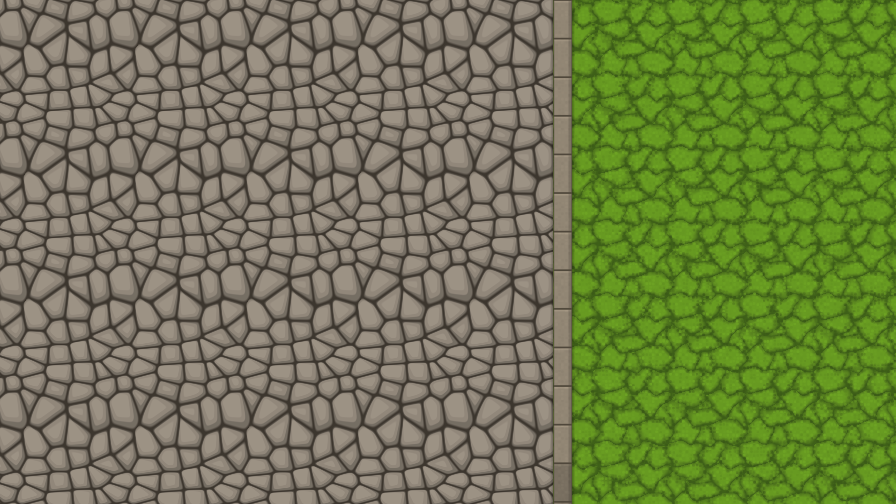
Give the GLSL for this texture, as a WebGL 1 fragment shader.

```glsl
precision highp float;
// Top-down ground: grey cobbles on the left, a narrow kerb of blocks, mossy grass on the right.
// Cobbles and grass clumps are tiling weighted cellular noise; the distance to the
// rounded cell border drives the gaps, facets and soft shading.
uniform vec2 u_resolution;

#define KERB_LEFT 1.098
#define KERB_RIGHT 1.135
#define KERB_BLOCK 0.0766
#define STONE_TILE vec2(0.2211, 0.2523)
#define STONE_CELLS vec2(5.0, 6.0)
#define STONE_SEAM 0.790
#define SEAM_SQUEEZE 0.35
#define GRASS_TILE vec2(0.1462, 0.1462)
#define GRASS_CELLS vec2(3.0, 4.0)
#define GRASS_SEAM 0.773
#define SIZE_VARIATION 0.22
#define SPECKLE_SCALE 150.0

const float TAU = 6.28318;

vec3 hash3(vec2 cell) {
  vec3 q = fract(vec3(cell.xyx) * vec3(0.1031, 0.1030, 0.0973));
  q += dot(q, q.yxz + 33.33);
  return fract((q.xxy + q.yzz) * q.zyx);
}

// Site offset from its cell corner in xy, site weight in z; wraps at the tile size.
vec3 site(vec2 cell, vec2 period, float seed) {
  vec3 h = hash3(floor(mod(cell + 0.5, period)) + seed);
  return vec3(0.08 + 0.84 * h.xy, SIZE_VARIATION * h.z);
}

// Returns vector from the owning site (xy), rounded border distance (z), cell random (w).
vec4 cells(vec2 p, vec2 period, float seed, float sharpness) {
  vec2 base = floor(p);
  vec2 nearest = vec2(0.0);
  float nearestPower = 100.0;
  float id = 0.0;
  for (int j = -2; j <= 2; j++) {
    for (int i = -2; i <= 2; i++) {
      vec2 cell = base + vec2(float(i), float(j));
      vec3 s = site(cell, period, seed);
      vec2 toSite = cell + s.xy - p;
      float power = dot(toSite, toSite) - s.z;
      if (power < nearestPower) {
        nearestPower = power;
        nearest = toSite;
        id = fract(s.x * 7.3 + s.y * 3.1);
      }
    }
  }
  // Soft minimum over all bisectors rounds the corners.
  float sum = 0.0;
  for (int j = -2; j <= 2; j++) {
    for (int i = -2; i <= 2; i++) {
      vec2 cell = base + vec2(float(i), float(j));
      vec3 s = site(cell, period, seed);
      vec2 toSite = cell + s.xy - p;
      float gap = length(toSite - nearest);
      float border = (dot(toSite, toSite) - s.z - nearestPower) / (2.0 * max(gap, 0.001));
      if (gap > 0.001) sum += exp(-sharpness * border);
    }
  }
  return vec4(-nearest, -log(max(sum, 0.00001)) / sharpness, id);
}

// Flat-shaded cobbles, squeezed into smaller stones along each tile seam.
vec3 cobbles(vec2 p) {
  vec2 t = (p - vec2(0.0, STONE_SEAM)) / STONE_TILE;
  t.y += SEAM_SQUEEZE * sin(TAU * t.y) / TAU;
  vec4 c = cells(t * STONE_CELLS, STONE_CELLS, 11.0, 22.0);
  float lit = dot(c.xy, vec2(-0.5, 0.8));
  vec3 color = mix(vec3(0.235, 0.21, 0.18), vec3(0.46, 0.43, 0.39), smoothstep(0.0, 0.095, c.z));
  float face = smoothstep(0.08, 0.14, c.z + 0.2 * lit);
  color = mix(color, vec3(0.57, 0.53, 0.48), face * smoothstep(0.04, 0.09, c.z));
  float facet = smoothstep(0.19, 0.24, c.z + 0.3 * lit - 0.08 * c.w);
  return mix(color, vec3(0.625, 0.585, 0.53), 0.75 * facet);
}

// Small round dots, one per fine cell, with random strength from -1 to 1.
float speckle(vec2 p) {
  vec2 q = p * SPECKLE_SCALE;
  vec3 h = hash3(floor(q) + 5.0);
  float dotMask = 1.0 - smoothstep(0.2, 0.65, length(fract(q) - 0.3 - 0.4 * h.xy));
  return dotMask * (2.0 * h.z - 1.0);
}

// Leafy clumps with wavy dark rims and a bright crown.
vec3 grass(vec2 p) {
  vec2 t = (p - vec2(KERB_RIGHT, GRASS_SEAM)) / GRASS_TILE;
  vec2 wave = sin(TAU * (t.yx * vec2(2.0, 3.0) + t * vec2(1.0, -1.0)));
  wave += 0.6 * sin(TAU * (t.yx * vec2(5.0, 4.0) + vec2(0.3, 0.7)));
  vec4 c = cells(t * GRASS_CELLS + 0.09 * wave, GRASS_CELLS, 37.0, 13.0);
  float grain = speckle(p);
  float height = c.z + 0.07 * grain + 0.1 * dot(c.xy, vec2(-0.3, 0.8));
  vec3 color = mix(vec3(0.245, 0.375, 0.095), vec3(0.34, 0.50, 0.12), smoothstep(-0.05, 0.10, height));
  color = mix(color, vec3(0.405, 0.605, 0.13), smoothstep(0.06, 0.23, height));
  return color * (1.0 + 0.06 * grain);
}

// Column of bevelled blocks, counted down from the top edge.
vec3 kerb(vec2 p) {
  float row = (1.0 - p.y) / KERB_BLOCK;
  float down = fract(row) * KERB_BLOCK;
  float joint = min(down, KERB_BLOCK - down);
  float side = min(p.x - KERB_LEFT, KERB_RIGHT - p.x);
  vec3 color = vec3(0.57, 0.525, 0.455) * (1.0 - 0.17 * step(12.0, row) + 0.03 * speckle(p));
  color *= 1.0 + 0.10 * (1.0 - smoothstep(0.003, 0.007, down));
  color *= 1.0 - 0.14 * smoothstep(KERB_RIGHT - 0.009, KERB_RIGHT - 0.005, p.x);
  float inside = smoothstep(0.0004, 0.0030, joint) * smoothstep(-0.001, 0.0035, side);
  return mix(vec3(0.31, 0.28, 0.23), color, inside);
}

void main() {
  vec2 p = gl_FragCoord.xy / u_resolution.y;
  float beside = max(KERB_LEFT - p.x, p.x - KERB_RIGHT);
  vec3 color = p.x < KERB_LEFT ? cobbles(p) : grass(p);
  color *= 1.0 - 0.25 * (1.0 - smoothstep(0.0, 0.007, beside));
  float soft = 0.75 / u_resolution.y;
  gl_FragColor = vec4(mix(color, kerb(p), 1.0 - smoothstep(-soft, soft, beside)), 1.0);
}
```
